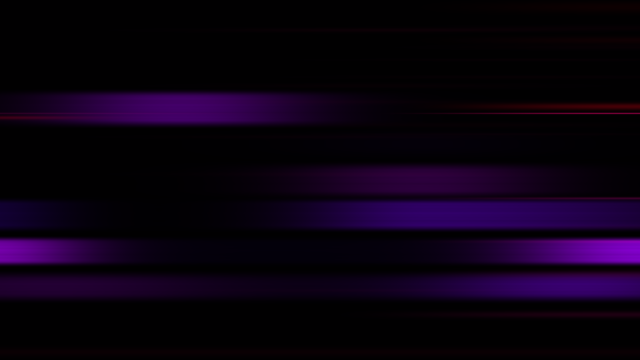
A WebGL 1 fragment shader for this background:

```glsl
precision highp float;

uniform vec2 u_resolution;

// Soft bump along x
float glow(float x, float center, float width) {
    float d = (x - center) / width;
    return exp(-d * d);
}

// Horizontal strip with feathered upper and lower edges
float strip(float y, float low, float high, float feather) {
    return smoothstep(low - feather, low + feather, y)
         * (1.0 - smoothstep(high - feather, high + feather, y));
}

// Thin line with a soft profile
float streak(float y, float center, float thickness) {
    return glow(y, center, thickness);
}

// Fine horizontal grain from layered sines
float grain(float y) {
    return sin(y * 190.0) * 0.5 + sin(y * 417.0 + 1.3) * 0.3 + sin(y * 733.0 + 4.0) * 0.2;
}

float hash(float n) {
    return fract(sin(n * 12.99) * 4375.85);
}

vec3 violetBands(vec2 uv) {
    float x = uv.x;
    float y = uv.y;
    vec3 color = vec3(0.0);

    // Upper left violet
    color += vec3(0.25, 0.0, 0.39) * strip(y, 0.655, 0.741, 0.014) * glow(x, 0.28, 0.195);

    // Plum above the middle
    color += vec3(0.165, 0.0, 0.225) * strip(y, 0.458, 0.538, 0.017) * glow(x, 0.66, 0.19);

    // Indigo across the middle
    vec3 indigo = vec3(0.18, 0.0, 0.39) * glow(x, 0.67, x < 0.67 ? 0.19 : 0.42)
                + vec3(0.07, 0.0, 0.2) * glow(x, -0.03, 0.13);
    color += indigo * strip(y, 0.364, 0.442, 0.012);

    // Bright magenta at both sides
    vec3 magenta = vec3(0.43, 0.0, 0.61) * glow(x, -0.02, 0.15)
                 + vec3(0.48, 0.0, 0.73) * glow(x, 1.01, 0.19)
                 + vec3(0.01, 0.0, 0.035);
    color += magenta * strip(y, 0.268, 0.335, 0.011);

    // Lower violet
    vec3 lower = vec3(0.10, 0.0, 0.13) * glow(x, 0.08, 0.24)
               + vec3(0.18, 0.0, 0.36) * glow(x, 0.9, 0.22)
               + vec3(0.03, 0.0, 0.06);
    color += lower * strip(y, 0.172, 0.234, 0.018);

    return color * (1.0 + 0.06 * grain(y));
}

vec3 redStreaks(vec2 uv) {
    float y = uv.y;
    float rightFade = smoothstep(0.6, 1.0, uv.x);
    vec3 color = vec3(0.0);

    // Lines beside the upper band
    color += vec3(0.27, 0.0, 0.02) * streak(y, 0.704, 0.009) * rightFade;
    color += vec3(0.45, 0.0, 0.2) * streak(y, 0.685, 0.0022) * smoothstep(0.58, 0.95, uv.x);
    color += vec3(0.2, 0.0, 0.02) * streak(y, 0.673, 0.005) * glow(uv.x, 0.0, 0.13);
    color += vec3(0.12, 0.0, 0.06) * streak(y, 0.685, 0.0025) * glow(uv.x, 0.0, 0.25);

    // Rims of the middle and lower bands
    color += vec3(0.2, 0.0, 0.12) * streak(y, 0.449, 0.0035) * rightFade;
    color += vec3(0.12, 0.0, 0.05) * streak(y, 0.329, 0.004) * rightFade;
    color += vec3(0.1, 0.0, 0.05) * streak(y, 0.238, 0.012) * rightFade;
    color += vec3(0.11, 0.0, 0.06) * streak(y, 0.126, 0.009) * smoothstep(0.5, 0.95, uv.x);

    // Dim traces near the top and bottom
    color += vec3(0.055, 0.0, 0.005) * streak(y, 0.888, 0.01) * rightFade;
    color += vec3(0.05, 0.0, 0.0) * streak(y, 0.98, 0.015) * rightFade;
    color += vec3(0.035, 0.0, 0.008) * streak(y, 0.022, 0.012);

    // Scattered faint hairlines
    for (int i = 0; i < 14; i++) {
        float id = float(i) + 1.0;
        float line = streak(y, hash(id), 0.003 + 0.004 * hash(id + 31.0));
        color += vec3(0.022, 0.0, 0.008) * line * glow(uv.x, 0.5 + 0.5 * hash(id + 57.0), 0.25);
    }
    return color;
}

void main() {
    vec2 uv = gl_FragCoord.xy / u_resolution;
    vec3 color = vec3(0.003, 0.0, 0.005);

    // Faint navy haze between the upper bands
    color += vec3(0.012, 0.0, 0.03) * strip(uv.y, 0.57, 0.63, 0.025) * glow(uv.x, 0.66, 0.2);

    color += violetBands(uv) + redStreaks(uv);
    gl_FragColor = vec4(color, 1.0);
}
```
